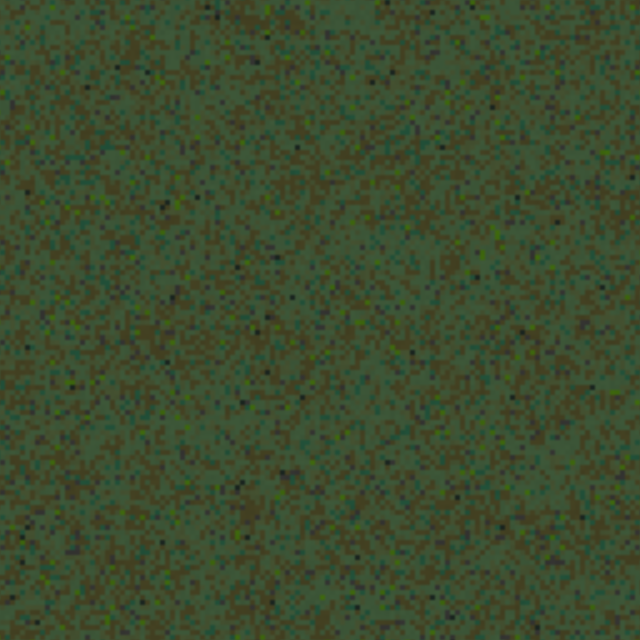
A three.js fragment shader for this texture:

```glsl
varying vec2 vUv;

float hash(vec2 p) {
  vec3 q = fract(vec3(p.xyx) * 0.1031);
  q += dot(q, q.yzx + 33.33);
  return fract((q.x + q.y) * q.z);
}

vec2 gradient(vec2 p) {
  float angle = 6.2832 * hash(p + 71.0);
  return vec2(cos(angle), sin(angle));
}

float gradientNoise(vec2 p) {
  vec2 i = floor(p);
  vec2 f = fract(p);
  vec2 u = f * f * f * (f * (f * 6.0 - 15.0) + 10.0);
  vec2 e = vec2(1.0, 0.0);
  float low = mix(dot(gradient(i), f), dot(gradient(i + e), f - e), u.x);
  float high = mix(dot(gradient(i + e.yx), f - e.yx), dot(gradient(i + 1.0), f - 1.0), u.x);
  return mix(low, high, u.y);
}

// Colour of one grain: mossy ground, brown clusters and rare flecks
vec3 grainColor(vec2 cell) {
  vec3 moss = vec2(0.235, 0.335).xyx * vec3(1.0, 1.0, 0.92);
  vec3 olive = vec3(0.26, 0.31, 0.185);
  vec3 brown = vec3(0.26, 0.25, 0.13);
  vec3 teal = vec3(0.13, 0.31, 0.22);
  vec3 plum = vec3(0.20, 0.20, 0.19);
  vec3 lime = vec3(0.24, 0.40, 0.05);
  vec3 soot = vec3(0.10, 0.14, 0.12);

  float cluster = 0.35 * gradientNoise(cell * 0.17) + 0.3 * gradientNoise(cell * 0.06 + 40.0);
  float tone = hash(cell + 13.0) + cluster;
  vec3 color = mix(moss, olive, step(0.42, tone));
  color = mix(color, brown, step(0.67, tone));

  float fleck = hash(cell + 307.0);
  color = mix(color, teal, step(0.865, fleck));
  color = mix(color, plum, step(0.945, fleck));
  color = mix(color, lime, step(0.982, fleck));
  color = mix(color, soot, step(0.996, fleck + 0.01 * cluster));
  return color * (0.97 + 0.06 * hash(cell + 531.0));
}

void main() {
  // Blend the four nearest grains for soft edges
  vec2 grid = vUv * 128.0 + 0.5;
  vec2 cell = floor(grid);
  vec2 blend = smoothstep(0.1, 0.9, fract(grid));
  vec3 bottom = mix(grainColor(cell), grainColor(cell + vec2(1.0, 0.0)), blend.x);
  vec3 top = mix(grainColor(cell + vec2(0.0, 1.0)), grainColor(cell + 1.0), blend.x);
  gl_FragColor = vec4(mix(bottom, top, blend.y), 1.0);
}
```
